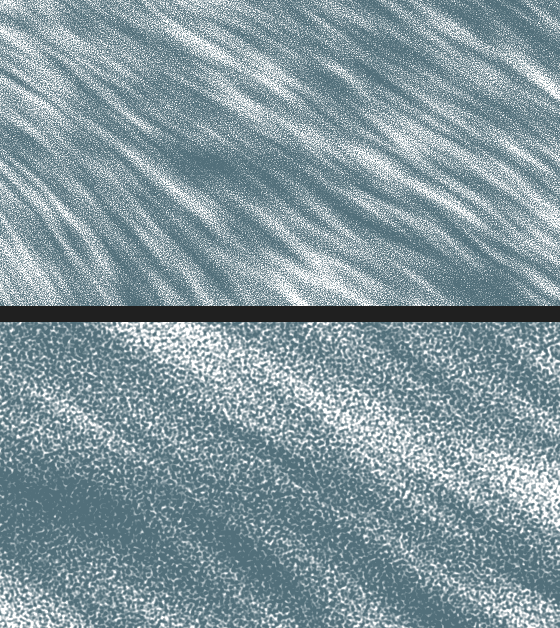
Top, the full canvas; bottom, a detail of the centre.
Write a Shadertoy shader that draws this texture.

```glsl
// Slanted brush strokes in slate on white paper, covered by fine grain.
// Stretched gradient noise along a bent flow sets the tone; a pixel-fine
// gradient noise roughens it, and a tone curve turns both into coverage.

const vec3 SLATE = vec3(0.32, 0.435, 0.478);
const vec3 PAPER = vec3(1.0);
const float STROKE_ANGLE = 0.57;   // downward slope of the strokes, radians
const float GRAIN_SCALE = 470.0;   // grain cells across the canvas width
const float NOISE_SPREAD = 0.24;   // typical deviation of gradientNoise
const float STROKE_CONTRAST = 0.74;
const float GRAIN_CONTRAST = 1.02;

// Unit gradient from an integer hash of the lattice cell
vec2 latticeGradient(vec2 cell, uint seed) {
    uvec2 c = uvec2(ivec2(cell));
    uint h = c.x * 1597334673u ^ c.y * 3812015801u ^ seed * 668265263u;
    h = (h ^ (h >> 15)) * 739982445u;
    h ^= h >> 13;
    float angle = 6.28318 * float(h & 65535u) / 65536.0;
    return vec2(cos(angle), sin(angle));
}

float cornerValue(vec2 cell, vec2 local, vec2 corner, uint seed) {
    return dot(latticeGradient(cell + corner, seed), local - corner);
}

float gradientNoise(vec2 p, uint seed) {
    vec2 cell = floor(p);
    vec2 f = p - cell;
    vec2 w = f * f * f * (f * (f * 6.0 - 15.0) + 10.0);
    float low = mix(cornerValue(cell, f, vec2(0, 0), seed),
                    cornerValue(cell, f, vec2(1, 0), seed), w.x);
    float high = mix(cornerValue(cell, f, vec2(0, 1), seed),
                     cornerValue(cell, f, vec2(1, 1), seed), w.x);
    return mix(low, high, w.y);
}

vec2 rotate(vec2 p, float angle) {
    float c = cos(angle), s = sin(angle);
    return vec2(c * p.x - s * p.y, s * p.x + c * p.y);
}

// Coordinates along (x) and across (y) the strokes, steeper at lower left
vec2 strokeFlow(vec2 p, float angle) {
    vec2 flow = rotate(p, angle);
    float corner = 1.0 - smoothstep(0.0, 0.5, flow.y);
    flow.y += 0.13 * tanh((flow.x - 0.05) / 0.26) * corner;
    flow.y += 0.025 * gradientNoise(p * 2.5, 1u);
    flow.y += 0.004 * gradientNoise(p * 11.0, 2u);
    return flow;
}

float strokeLayer(vec2 flow, vec2 scale, uint seed) {
    return gradientNoise(flow * scale + 3.7 * float(seed), seed);
}

// Faint bands, strokes and fine bristle marks, scaled to unit deviation
float strokeTone(vec2 flow) {
    vec4 weight = vec4(0.6, 0.75, 0.85, 0.55);
    vec4 layers = vec4(strokeLayer(flow, vec2(1.7, 9.0), 10u),
                       strokeLayer(flow, vec2(4.0, 25.0), 11u),
                       strokeLayer(flow, vec2(7.0, 48.0), 12u),
                       strokeLayer(flow, vec2(12.0, 85.0), 13u));
    return dot(weight, layers) / (NOISE_SPREAD * length(weight));
}

// Two turned noise layers hide the lattice; scaled to unit deviation
float paperGrain(vec2 p, float scale) {
    float coarse = gradientNoise(rotate(p, 0.5) * scale * 0.9, 20u);
    float fine = gradientNoise(rotate(p, 1.2) * scale * 1.15, 21u);
    return (coarse + fine) / (NOISE_SPREAD * 1.414);
}

// Share of bare paper: long dark toe, quick rise to white
float paperCoverage(float tone) {
    return pow(clamp((tone + 1.4) / 3.3, 0.0, 1.0), 1.5);
}

void mainImage(out vec4 fragColor, in vec2 fragCoord) {
    vec2 p = fragCoord / iResolution.x;
    float strokes = strokeTone(strokeFlow(p, STROKE_ANGLE));
    float grain = paperGrain(p, GRAIN_SCALE);
    float tone = STROKE_CONTRAST * strokes + GRAIN_CONTRAST * grain;
    fragColor = vec4(mix(SLATE, PAPER, paperCoverage(tone)), 1.0);
}
```
